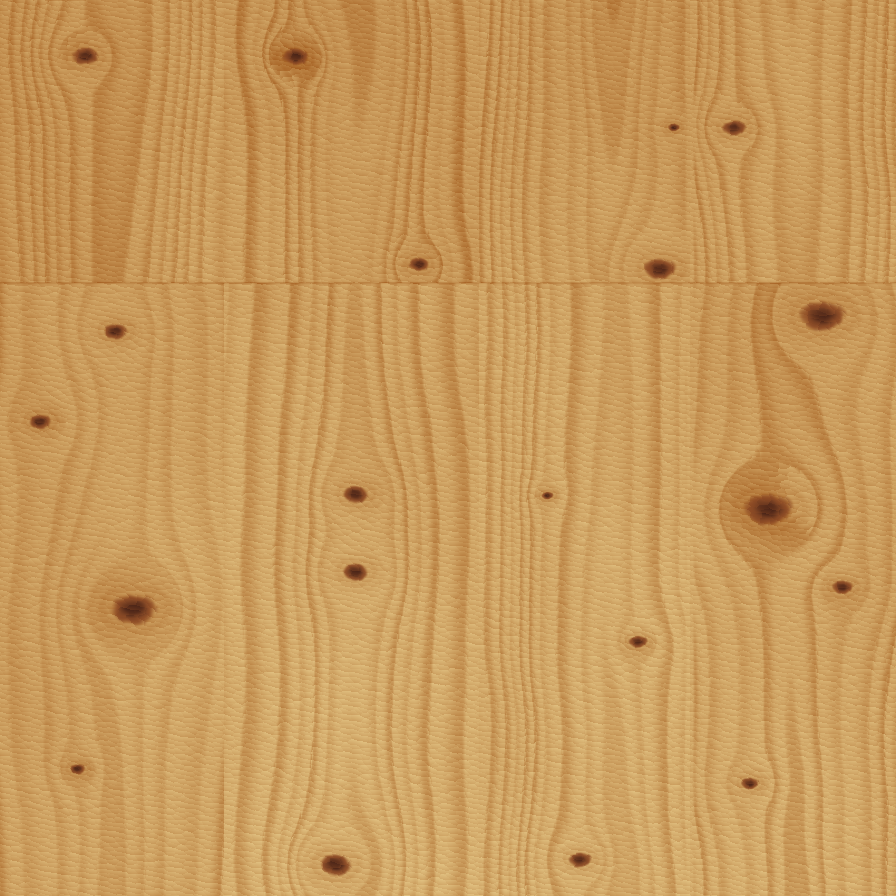
Write a three.js fragment shader that draws this texture.

```glsl
// Knotty pine boards: vertical growth rings bending round knots, with embossed flecks.
varying vec2 vUv;

const vec3 PALE_WOOD = vec3(0.86, 0.72, 0.47);
const vec3 DEEP_WOOD = vec3(0.70, 0.46, 0.215);
const vec3 KNOT_RIM = vec3(0.54, 0.28, 0.14);
const vec3 KNOT_CORE = vec3(0.29, 0.14, 0.09);
const vec3 SEAMS = vec3(0.25, 0.535, 0.77);
const float JOINT = 0.684;
const int KNOT_ROWS = 5;

float hash(vec2 p) {
  return fract(sin(dot(p, vec2(127.1, 311.7))) * 43758.5453);
}

vec2 hash2(vec2 p) {
  return vec2(hash(p), hash(p + 19.7));
}

// Offset from the nearest jittered cell point
vec2 cellOffset(vec2 p) {
  vec2 cell = floor(p);
  vec2 nearest = vec2(2.0);
  for (int j = -1; j <= 1; j++) {
    for (int i = -1; i <= 1; i++) {
      vec2 neighbour = cell + vec2(float(i), float(j));
      vec2 offset = p - neighbour - 0.15 - 0.7 * hash2(neighbour);
      if (dot(offset, offset) < dot(nearest, nearest)) nearest = offset;
    }
  }
  return nearest;
}

// Smooth drift from layered sines, about -1 to 1
float drift(vec2 p, float seed) {
  float a = sin(p.x * 1.3 + p.y + seed);
  float b = sin(p.y * 2.3 - p.x * 1.9 + seed * 1.7 + a);
  return 0.5 * a + 0.3 * b + 0.2 * sin(p.x * 4.1 + p.y * 3.7 + seed * 2.3 + b);
}

// Sideways shift that makes straight grain flow round a knot
float grainBend(vec2 d, float size) {
  float reach = 2.1 * size;
  return d.x * min(1.0, reach * reach / max(dot(d, d), 1e-6));
}

// Slow rise into dark latewood, then a quick fall
float ringProfile(float phase) {
  float rise = smoothstep(0.1, 0.8, phase);
  return rise * rise * (1.0 - smoothstep(0.84, 1.0, phase));
}

// Ring distance from the board centre, with a tongue opening away from the joint
float archField(float dx, float opening) {
  return sqrt(dx * dx + 0.0004) - opening * exp(-dx * dx / 0.006);
}

float softLine(float d, float width) {
  return 1.0 - smoothstep(0.3 * width, width, abs(d));
}

void main() {
  vec2 p = vUv;

  // Board layout
  vec3 past = step(SEAMS, vec3(p.x));
  float column = dot(past, vec3(1.0));
  float centre = 0.125 + dot(past, vec3(0.27, 0.29, 0.2));
  float upper = step(JOINT, p.y);
  vec2 board = vec2(column, upper);
  float seed = 6.28 * hash(board + 3.1);

  vec2 fleck = cellOffset(vec2(p.x * 92.0, p.y * 190.0 + p.x * 35.0));

  // Knots belonging to this board
  float bend = 0.0;
  float halo = 0.0;
  float rim = 0.0;
  float core = 0.0;
  for (int i = 0; i < KNOT_ROWS; i++) {
    vec2 id = vec2(column, float(i) + 7.0);
    vec2 jitter = hash2(id);
    vec2 knot = vec2(centre + 0.18 * (jitter.x - 0.5),
                     (float(i) + 0.15 + 0.7 * jitter.y) / float(KNOT_ROWS));
    float sameBoard = 1.0 - abs(step(JOINT, knot.y) - upper);
    float size = mix(0.006, 0.025, hash(id + 41.3));
    vec2 d = p - knot;
    float edge = length(d * vec2(1.0, 1.5)) / size
               + 0.12 * drift(d / size * 2.0, seed) + 0.1 * fleck.x;
    bend += sameBoard * grainBend(d, size);
    halo += sameBoard * exp(-0.3 * edge * edge) * (0.75 + 0.25 * sin(9.0 * edge));
    rim = max(rim, sameBoard * (1.0 - smoothstep(0.75, 1.15, edge)));
    core = max(core, sameBoard * (1.0 - smoothstep(0.2, 0.85, edge)));
  }

  // Growth rings
  float dx = p.x - centre - bend + 0.007 * drift(p * vec2(5.0, 7.0), seed)
           + 0.0018 * fleck.x;
  float opening = mix(0.05, 0.09, upper) * abs(p.y - JOINT) * mix(0.3, 1.1, hash(board));
  float arch = archField(dx, opening);
  float rings = arch * mix(44.0, 62.0, hash(board + 8.0));
  rings += 0.55 * sin(rings * 0.9 + seed);
  float ringStrength = mix(0.1, 0.48, hash(vec2(floor(rings), seed)));
  float strip = softLine(p.x - 0.77, 0.007);
  float heart = 1.0 - smoothstep(0.003, 0.012, arch);

  // Tone runs from pale wood to deep wood
  float tone = 0.13 + 0.31 * p.y + 0.1 * smoothstep(0.25, 0.0, p.x);
  tone += 0.12 * (hash(board + 5.0) - 0.5) + 0.07 * drift(p * vec2(9.0, 6.0), seed);
  tone += ringStrength * ringProfile(fract(rings)) * (1.0 - strip);
  tone += 0.14 * heart + 0.45 * halo - 0.3 * fleck.y;
  tone += 0.3 * softLine(p.y - JOINT, 0.002);

  vec3 color = mix(PALE_WOOD, DEEP_WOOD, clamp(tone, -0.1, 1.3));
  color = mix(color, KNOT_RIM, 0.9 * rim);
  color = mix(color, KNOT_CORE, core * (0.8 + 0.3 * fleck.y));
  gl_FragColor = vec4(color, 1.0);
}
```
